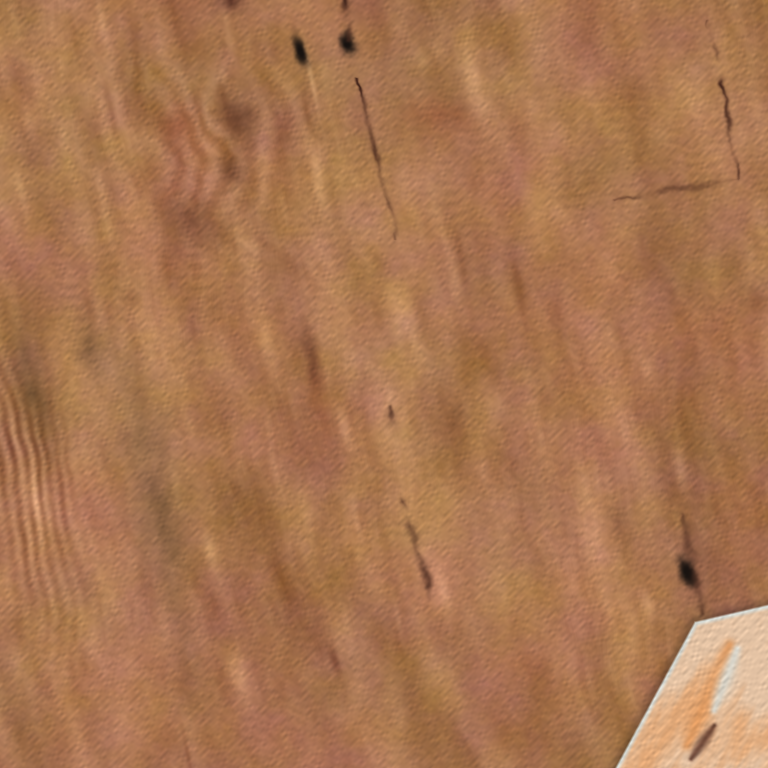
Write a three.js fragment shader that draws this texture.

```glsl
// Weathered brown wood with steep slanted grain, knots, holes and cracks,
// and a pale painted slat in the lower right corner. Stretched value noise
// makes the grain; soft spots and broken strokes make the marks.
varying vec2 vUv;

const vec3 WOOD_DARK = vec3(0.50, 0.305, 0.19);
const vec3 WOOD_LIGHT = vec3(0.77, 0.56, 0.40);
const vec3 KNOT = vec3(0.34, 0.19, 0.14);
const vec3 HOLE = vec3(0.09, 0.07, 0.06);
const vec3 SOOT = vec3(0.38, 0.27, 0.17);
const vec3 RUST = vec3(0.55, 0.29, 0.18);
const vec3 CREAM = vec3(0.89, 0.76, 0.64);
const vec3 ORANGE = vec3(0.87, 0.58, 0.34);
const vec3 RIM = vec3(0.84, 0.86, 0.84);
const float SLANT = 0.20; // sideways drift of the grain per unit down
const float BASE_TONE = 0.59;
const float CANVAS_SCALE = 125.0;
const float CANVAS_DEPTH = 0.115;
const int MARKS = 60;
const vec2 SLAT_CORNER = vec2(0.905, 0.190);
const vec2 SLAT_SIDE = vec2(0.477, 0.879);
const vec2 SLAT_TOP = vec2(0.974, 0.226);

float hash(vec2 p) {
  return fract(sin(dot(p, vec2(127.1, 311.7))) * 43758.5453);
}

float noise(vec2 p) {
  vec2 i = floor(p), f = fract(p);
  f = f * f * (3.0 - 2.0 * f);
  return mix(mix(hash(i), hash(i + vec2(1, 0)), f.x),
             mix(hash(i + vec2(0, 1)), hash(i + 1.0), f.x), f.y);
}

// Layered noise centred on zero
float fbm(vec2 p) {
  float sum = 0.0, amp = 0.5;
  for (int i = 0; i < 4; i++) {
    sum += amp * (noise(p) - 0.5);
    p = p * 2.03 + 17.3;
    amp *= 0.55;
  }
  return sum;
}

// Soft oval lying along the grain
float spot(vec2 p, vec2 centre, vec2 radius) {
  vec2 q = p - centre;
  q.x += SLANT * q.y;
  q /= radius;
  return exp(-dot(q, q));
}

// Soft line from a to b, fading at the ends
float stroke(vec2 p, vec2 a, vec2 b, float width) {
  vec2 d = b - a;
  float h = clamp(dot(p - a, d) / dot(d, d), 0.0, 1.0);
  float r = length(p - a - d * h) / (width * (0.5 + 0.5 * sin(3.14159 * h)));
  return exp(-4.0 * r * r);
}

// Broad patches, streaks, mottling and scattered short marks
float woodTone(vec2 p) {
  vec2 g = vec2(p.x + SLANT * p.y + 0.03 * fbm(p * 7.0), p.y);
  float tone = BASE_TONE + 0.50 * fbm(g * vec2(7.0, 3.5));
  tone += 0.55 * fbm(g * vec2(25.0, 7.0) + 5.0) + 0.42 * fbm(g * vec2(38.0, 17.0) + 9.0);
  tone += 0.34 * fbm(g * vec2(80.0, 9.0) + 31.0) * smoothstep(0.3, 0.7, noise(p * 5.0));
  for (int i = 0; i < MARKS; i++) {
    float k = float(i), size = hash(vec2(k, 9.1));
    vec2 c = vec2(hash(vec2(k, 1.7)), hash(vec2(k, 5.3)));
    vec2 r = vec2(mix(0.003, 0.014, size), mix(0.012, 0.055, hash(vec2(k, 13.9))));
    tone += (hash(vec2(k, 21.0)) - 0.47) * 0.9 * spot(p, c, r);
  }
  // Rippled grain at the left edge
  float ripple = sin(330.0 * (g.x - 0.07 * p.y) + 11.0 * noise(p * 9.0));
  float ridges = ripple * (0.4 + noise(p * vec2(60.0, 14.0)));
  return tone + 0.42 * ridges * spot(p, vec2(0.04, 0.37), vec2(0.045, 0.15));
}

vec3 addKnots(vec3 col, vec2 p) {
  float ring = sin(150.0 * (p.x + SLANT * p.y) + 12.0 * noise(p * 14.0));
  col += 0.05 * ring * spot(p, vec2(0.28, 0.82), vec2(0.11, 0.13));
  float dark = spot(p, vec2(0.313, 0.846), vec2(0.021, 0.033));
  dark += 0.8 * spot(p, vec2(0.303, 0.777), vec2(0.016, 0.02));
  dark += 0.5 * spot(p, vec2(0.25, 0.71), vec2(0.045, 0.032));
  dark += spot(p, vec2(0.295, 1.0), vec2(0.02, 0.012));
  dark += 0.75 * spot(p, vec2(0.402, 0.54), vec2(0.01, 0.045));
  dark += 0.4 * spot(p, vec2(0.81, 0.32), vec2(0.018, 0.028));
  float rust = spot(p, vec2(0.234, 0.837), vec2(0.022, 0.026));
  rust += 0.6 * spot(p, vec2(0.573, 0.846), vec2(0.045, 0.025));
  rust += 0.6 * spot(p, vec2(0.41, 0.50), vec2(0.012, 0.07));
  float soot = spot(p, vec2(0.04, 0.5), vec2(0.018, 0.06));
  soot += 0.7 * spot(p, vec2(0.12, 0.545), vec2(0.022, 0.03));
  soot += 0.8 * spot(p, vec2(0.205, 0.34), vec2(0.03, 0.19));
  float hole = spot(p, vec2(0.391, 0.935), vec2(0.01, 0.023))
    + spot(p, vec2(0.452, 0.944), vec2(0.011, 0.017)) + spot(p, vec2(0.896, 0.256), vec2(0.011, 0.02));
  float worn = 0.45 + 0.6 * noise(p * vec2(70.0, 35.0));
  col = mix(mix(col, SOOT, 0.75 * worn * soot), RUST, 0.85 * worn * rust);
  return mix(mix(col, KNOT, 0.9 * worn * min(dark, 1.0)), HOLE, smoothstep(0.1, 1.0, hole));
}

vec3 addCracks(vec3 col, vec2 p) {
  float crack = stroke(p, vec2(0.466, 0.9), vec2(0.519, 0.69), 0.008);
  crack += stroke(p, vec2(0.448, 1.01), vec2(0.454, 0.95), 0.012);
  crack += stroke(p, vec2(0.924, 0.97), vec2(0.96, 0.77), 0.007);
  crack += 0.45 * stroke(p, vec2(0.96, 0.768), vec2(0.8, 0.74), 0.009);
  crack += 0.7 * stroke(p, vec2(0.527, 0.35), vec2(0.56, 0.22), 0.013);
  crack += 0.7 * stroke(p, vec2(0.505, 0.473), vec2(0.516, 0.427), 0.013);
  crack += 0.6 * stroke(p, vec2(0.89, 0.33), vec2(0.912, 0.2), 0.014);
  return mix(col, KNOT * 0.8, min(crack, 1.0) * smoothstep(0.05, 0.85, noise(p * 45.0)));
}

vec3 addSlat(vec3 col, vec2 p) {
  vec2 q = p - SLAT_CORNER;
  float side = dot(q, vec2(SLAT_SIDE.y, -SLAT_SIDE.x));
  float depth = min(side, dot(q, vec2(SLAT_TOP.y, -SLAT_TOP.x)));
  float paint = fbm(vec2(side * 24.0, dot(q, SLAT_SIDE) * 7.0));
  vec3 slat = mix(CREAM, ORANGE, 0.6 * smoothstep(-0.1, 0.3, paint));
  slat = mix(slat, ORANGE, 0.8 * stroke(p, vec2(0.95, 0.16), vec2(0.895, 0.03), 0.03));
  slat = mix(slat, RIM, 0.8 * stroke(p, vec2(0.96, 0.155), vec2(0.93, 0.075), 0.02));
  slat = mix(slat, KNOT, 0.8 * stroke(p, vec2(0.93, 0.055), vec2(0.9, 0.012), 0.014));
  slat = mix(RIM, slat, smoothstep(0.001, 0.008, depth));
  col *= 1.0 - 0.25 * exp(-pow(depth / 0.008, 2.0));
  return mix(col, slat, smoothstep(-0.002, 0.002, depth));
}

void main() {
  vec2 p = vUv;
  vec2 rough = p + 0.016 * vec2(fbm(p * 32.0), fbm(p * 32.0 + 40.0));
  vec3 col = mix(WOOD_DARK, WOOD_LIGHT, woodTone(p));
  col += vec3(0.04, -0.03, 0.04) * fbm(p * 9.0 + 70.0) + vec3(0.0, 0.02, -0.09) * fbm(p * 21.0);
  col = addSlat(addCracks(addKnots(col, rough), rough), p);
  // Embossed canvas tooth, lit from one side
  vec2 tooth = vec2(p.x + p.y, 1.5 * (p.y - p.x)) * CANVAS_SCALE;
  float emboss = noise(tooth) - noise(tooth + vec2(0.3, 0.8));
  gl_FragColor = vec4(col * (1.0 + CANVAS_DEPTH * emboss), 1.0);
}
```
